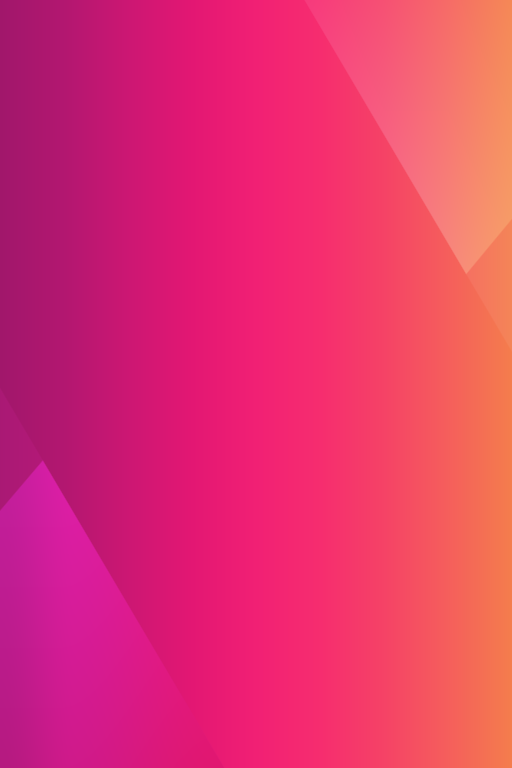
Give the GLSL for this background, as a Shadertoy shader.

```glsl
#define TOP_START vec2(0.595, 1.0)
#define TOP_END vec2(1.0, 0.542)
#define TOP_TIP vec2(0.9105, 0.643)
#define TOP_FOLD vec2(1.0, 0.715)
#define LOW_START vec2(0.438, 0.0)
#define LOW_END vec2(0.0, 0.495)
#define LOW_TIP vec2(0.083, 0.400)
#define LOW_FOLD vec2(0.0, 0.335)
#define TOP_FOLD_TINT 0.06
#define LOW_FOLD_TINT 0.20

// Smooth coverage of the half plane to the left of a -> b
float leftOf(vec2 p, vec2 a, vec2 b) {
    vec2 along = b - a, rel = p - a;
    float side = along.x * rel.y - along.y * rel.x;
    return clamp(side / fwidth(side) + 0.5, 0.0, 1.0);
}

// Evenly spaced colour stops from plum through pink to orange
vec3 sunset(float x) {
    vec3 stops[9] = vec3[9](
        vec3(0.63, 0.09, 0.42), vec3(0.70, 0.09, 0.44), vec3(0.80, 0.09, 0.45),
        vec3(0.89, 0.09, 0.45), vec3(0.945, 0.125, 0.455), vec3(0.965, 0.175, 0.435),
        vec3(0.96, 0.26, 0.40), vec3(0.96, 0.37, 0.36), vec3(0.955, 0.49, 0.30));
    float t = clamp(x, 0.0, 1.0) * 8.0;
    int i = min(int(t), 7);
    return mix(stops[i], stops[i + 1], t - float(i));
}

// Pale veil, strongest towards its lower tip
vec3 topPanel(vec2 uv, vec3 base) {
    vec3 veil = mix(vec3(1.0, 0.88, 0.98), vec3(1.0, 0.98, 0.72),
                    smoothstep(0.75, 1.0, uv.x));
    float strength = mix(0.28, 0.09, clamp((uv.y - TOP_TIP.y) / (1.0 - TOP_TIP.y), 0.0, 1.0));
    return mix(base, veil, strength);
}

// Violet panel, turning pink to the right and duller downwards
vec3 lowPanel(vec2 uv) {
    vec3 violet = mix(vec3(0.74, 0.11, 0.56), vec3(0.84, 0.11, 0.60),
                      smoothstep(0.0, 0.15, uv.x));
    vec3 col = mix(violet, vec3(0.91, 0.10, 0.50), smoothstep(0.12, 0.43, uv.x));
    return col + vec3(0.15, 0.05, 0.30) * (uv.y - 0.2);
}

void mainImage(out vec4 fragColor, in vec2 fragCoord) {
    vec2 uv = fragCoord / iResolution.xy;
    vec3 col = sunset(uv.x);

    // Upper right corner: faint fold, then bright panel
    float topArea = leftOf(uv, TOP_START, TOP_END);
    float topMain = topArea * leftOf(uv, TOP_TIP, TOP_FOLD);
    vec3 topColor = topPanel(uv, col);
    col = mix(col, vec3(1.0), TOP_FOLD_TINT * topArea);
    col = mix(col, topColor, topMain);

    // Lower left corner: faint fold, then violet panel
    float lowArea = leftOf(uv, LOW_START, LOW_END);
    float lowMain = lowArea * leftOf(uv, LOW_TIP, LOW_FOLD);
    col = mix(col, vec3(0.80, 0.13, 0.60), LOW_FOLD_TINT * lowArea);
    col = mix(col, lowPanel(uv), lowMain);

    fragColor = vec4(col, 1.0);
}
```
